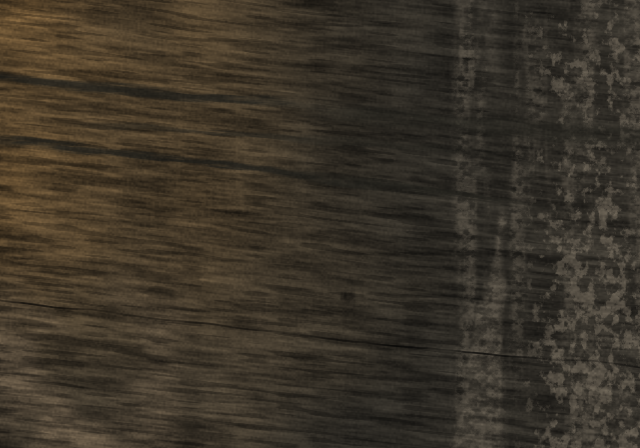
Give the GLSL for this texture, as a WebGL 2 fragment shader.

```glsl
#version 300 es
precision highp float;

#define GRAIN_SLOPE 0.105
#define GRAIN_CONTRAST 0.85
#define BAND_CONTRAST 0.36
#define THREAD_CONTRAST 0.30
#define DUST_CONTRAST 0.20
#define GOLD vec3(0.372, 0.288, 0.178)
#define UMBER vec3(0.222, 0.196, 0.155)
#define CHARCOAL vec3(0.160, 0.151, 0.132)
#define ASH vec3(0.360, 0.310, 0.245)
#define WORN vec3(0.375, 0.345, 0.298)
#define SOOT vec3(0.130, 0.125, 0.106)
#define WORN_EDGE 1.01

uniform vec2 u_resolution;
out vec4 fragColor;

float hash(vec2 p) {
    return fract(sin(dot(p, vec2(127.1, 311.7))) * 43758.55);
}

float noise(vec2 p) {
    vec2 cell = floor(p), f = fract(p);
    f = f * f * (3.0 - 2.0 * f);
    float low = mix(hash(cell), hash(cell + vec2(1, 0)), f.x);
    float high = mix(hash(cell + vec2(0, 1)), hash(cell + vec2(1, 1)), f.x);
    return mix(low, high, f.y);
}

float fbm(vec2 p) {
    float sum = 0.0, weight = 0.533;
    for (int i = 0; i < 4; i++) {
        sum += weight * noise(p);
        p = p * 2.03 + 17.3;
        weight *= 0.5;
    }
    return sum;
}

// Ragged dark vein along the grain, present between two x positions
float vein(vec2 p, float y, float slope, float width, vec2 span) {
    float wobble = 0.014 * (fbm(vec2(p.x * 5.0, y * 40.0)) - 0.5);
    float ragged = 0.016 * (fbm(vec2(p.x * 12.0, (p.y + slope * p.x) * 130.0)) - 0.5);
    float d = abs(p.y - y + slope * p.x + wobble + ragged);
    float thickness = width * (0.25 + 1.1 * noise(vec2(p.x * 4.0, y * 30.0)));
    float along = smoothstep(span.x - 0.15, span.x + 0.1, p.x)
                * (1.0 - smoothstep(span.y - 0.15, span.y + 0.1, p.x));
    float broken = 0.6 + 0.4 * smoothstep(0.3, 0.5, fbm(vec2(p.x * 8.0, p.y * 60.0)));
    return along * broken * (1.0 - smoothstep(thickness * 0.3, thickness * 1.3, d));
}

// Broad colour zones of the board
vec3 woodTone(vec2 p) {
    float cloud = fbm(p * vec2(4.0, 5.0) + 3.0);
    float gold = (1.0 - smoothstep(-0.15, 0.95, p.x)) * smoothstep(0.05, 0.6, p.y);
    vec3 tone = mix(UMBER, GOLD, clamp(gold * (0.55 + 0.8 * cloud), 0.0, 1.0));
    float ash = (1.0 - smoothstep(0.1, 0.8, p.x)) * (1.0 - smoothstep(0.15, 0.5, p.y));
    tone = mix(tone, ASH, 0.85 * ash * smoothstep(0.3, 0.7, fbm(p * 6.0 + 9.0)));
    float low = 0.2 * (1.0 - smoothstep(0.0, 0.3, p.y)) * smoothstep(0.3, 0.7, p.x);
    float shade = smoothstep(0.5, 1.08, p.x + low + 0.3 * (cloud - 0.5));
    return mix(tone, CHARCOAL, shade * 0.9);
}

// Pale abrasion: upright smears, a tapering scrape and crowded flecks
float wear(vec2 p) {
    float side = smoothstep(WORN_EDGE - 0.01, WORN_EDGE + 0.02, p.x);
    float grit = fbm(p * vec2(75.0, 85.0));
    float smear = smoothstep(0.42, 0.75, fbm(vec2(p.x * 26.0, p.y * 2.5)));
    smear *= side * smoothstep(0.3, 0.65, grit) * 0.65;

    float upper = side * (1.0 - smoothstep(1.07, 1.14, p.x)) * smoothstep(0.55, 0.95, p.y);
    upper *= smoothstep(0.3, 0.65, fbm(p * vec2(18.0, 7.0))) * (0.2 + 0.6 * grit);

    float rough = 0.035 * (fbm(p * vec2(30.0, 20.0)) - 0.5);
    float left = 1.0 + 0.2 * p.y + rough;
    float scrape = smoothstep(left, left + 0.02, p.x)
                 * (1.0 - smoothstep(1.115, 1.135, p.x + rough))
                 * (1.0 - smoothstep(0.52, 0.57, p.y));
    scrape *= 0.4 + 0.6 * smoothstep(0.3, 0.65, grit);

    float crowd = smoothstep(1.1, 1.38, p.x);
    float cover = fbm(p * vec2(12.0, 6.0) + 2.0) - 0.5;
    float limit = 0.66 - 0.17 * crowd + 0.06 * p.y - 0.25 * cover;
    float fleck = smoothstep(limit - 0.08, limit + 0.16, fbm(p * vec2(72.0, 56.0) + 5.0));
    fleck *= smoothstep(1.08, 1.25, p.x) * 0.85;
    float haze = 0.3 * crowd * fbm(p * vec2(9.0, 5.0));
    return clamp(max(max(smear, upper), max(scrape * 0.8, fleck)) + haze, 0.0, 1.0);
}

void main() {
    vec2 p = gl_FragCoord.xy / u_resolution.y;
    float across = p.y + GRAIN_SLOPE * p.x + 0.02 * (fbm(p * vec2(1.5, 3.0)) - 0.5);

    // Fibres, fine threads and wider bands
    float fibre = fbm(vec2(p.x * 9.0, across * 85.0)) - 0.5;
    float thread = noise(vec2(p.x * 28.0, across * 190.0)) - 0.5;
    float band = fbm(vec2(p.x * 2.0, across * 24.0) + 31.0) - 0.5;
    float blotch = fbm(p * vec2(12.0, 5.0) + 50.0) - 0.5;
    float dust = noise(p * 210.0) - 0.5;
    vec3 color = woodTone(p);
    color *= 1.0 + GRAIN_CONTRAST * fibre + BAND_CONTRAST * band + 0.25 * blotch
           + THREAD_CONTRAST * thread + DUST_CONTRAST * dust;
    float pores = smoothstep(0.62, 0.8, noise(vec2(p.x * 14.0, across * 150.0)));
    color *= 1.0 - 0.22 * pores;

    // Worn right side
    float wornGrain = 1.0 + 0.4 * fibre + 0.2 * thread + 0.25 * dust;
    color = mix(color, WORN * wornGrain, wear(p) * 0.85);

    // Dark veins
    float dark = vein(p, 0.825, 0.090, 0.012, vec2(-0.3, 0.75));
    dark = max(dark, vein(p, 0.820, 0.092, 0.028, vec2(0.75, 1.6)) * 0.75);
    dark = max(dark, vein(p, 0.740, 0.075, 0.012, vec2(0.25, 1.1)) * 0.65);
    dark = max(dark, vein(p, 0.690, 0.120, 0.013, vec2(-0.3, 1.2)));
    color = mix(color, SOOT * (1.0 + 0.4 * fibre + 0.2 * dust), dark * 0.85);

    // Hairline crack
    float crackY = 0.331 - 0.13 * p.x + 0.018 * p.x * p.x + 0.012 * (fbm(vec2(p.x * 9.0, 2.0)) - 0.5);
    float crack = 1.0 - smoothstep(0.0006, 0.0035, abs(p.y - crackY));
    color *= 1.0 - crack * (0.2 + 0.5 * noise(vec2(p.x * 16.0, 4.0)));

    // Small knot
    float knot = length((p - vec2(0.78, 0.337)) * vec2(1.0, 1.2)) + 0.02 * (fbm(p * 60.0) - 0.5);
    color *= 1.0 - 0.4 * (1.0 - smoothstep(0.004, 0.024, knot)) * (0.5 + noise(p * 130.0));

    fragColor = vec4(clamp(color, 0.0, 1.0), 1.0);
}
```
